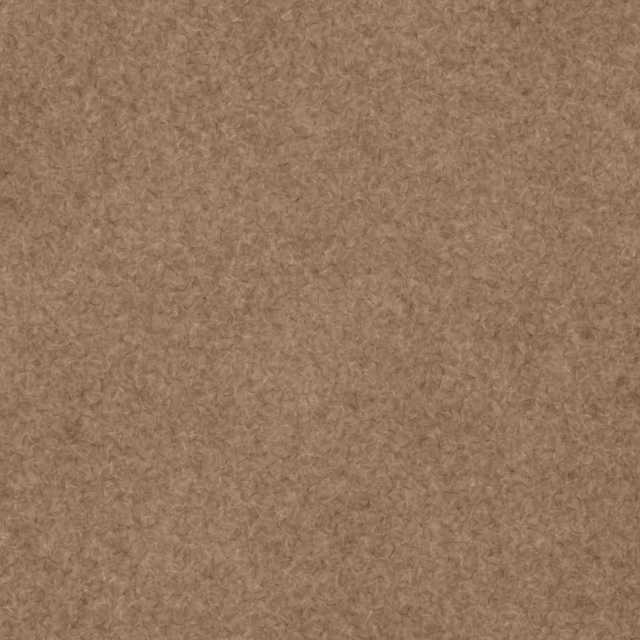
This texture is drawn by a Shadertoy shader. Its source:

```glsl
// Brown fibreboard: fine matted grain, short curled fibres and faint smudges.
#define BASE_COLOR vec3(0.571, 0.470, 0.359)
#define TONE_TINT vec3(1.0, 0.99, 0.95)
#define GRAIN_SCALE 215.0
#define GRAIN_AMOUNT 0.048
#define CLUMP_SCALE 62.0
#define CLUMP_AMOUNT 0.019
#define MOTTLE_SCALE 6.0
#define MOTTLE_AMOUNT 0.024
#define FIBRE_SCALE 52.0
#define FIBRE_WIDTH 0.0022
#define FIBRE_AMOUNT 0.046
#define SMUDGE_AMOUNT 0.040

// Integer hash giving two values from 0 to 1 per cell.
vec2 hash2(vec2 cell, int seed) {
    uvec2 v = uvec2(ivec2(cell) + 4096 + seed * 977);
    v = v * 1664525u + 1013904223u;
    v.x += v.y * 1664525u;
    v.y += v.x * 1664525u;
    v ^= v >> 16u;
    v.x += v.y * 1664525u;
    v.y += v.x * 1664525u;
    v ^= v >> 16u;
    return vec2(v >> 8u) / 16777216.0;
}

// Smooth value noise from -1 to 1.
float noise(vec2 p, int seed) {
    vec2 cell = floor(p), f = fract(p);
    f = f * f * (3.0 - 2.0 * f);
    float low = mix(hash2(cell, seed).x, hash2(cell + vec2(1, 0), seed).x, f.x);
    float high = mix(hash2(cell + vec2(0, 1), seed).x, hash2(cell + 1.0, seed).x, f.x);
    return 2.0 * mix(low, high, f.y) - 1.0;
}

float fbm(vec2 p, int seed) {
    float sum = 0.0, weight = 0.55;
    for (int i = 0; i < 4; i++) {
        sum += weight * noise(p, seed + i);
        p = mat2(0.8, 0.6, -0.6, 0.8) * p * 2.1;
        weight *= 0.6;
    }
    return sum;
}

// One bent stroke per cell, light or dark, in any direction.
float fibres(vec2 p, float scale, int seed) {
    vec2 q = p * scale, home = floor(q);
    float tone = 0.0;
    for (int y = -1; y <= 1; y++)
    for (int x = -1; x <= 1; x++) {
        vec2 cell = home + vec2(x, y);
        vec2 place = hash2(cell, seed), shape = hash2(cell, seed + 1);
        vec2 look = hash2(cell, seed + 2);
        float angle = 6.2832 * shape.x;
        vec2 along = vec2(cos(angle), sin(angle));
        vec2 d = q - cell - place;
        vec2 local = vec2(dot(d, along), dot(d, vec2(-along.y, along.x)));
        local.y += (shape.y - 0.5) * 2.2 * local.x * local.x;
        float halfLength = mix(0.2, 0.55, look.y);
        local.x = max(abs(local.x) - halfLength, 0.0);
        float stroke = 1.0 - smoothstep(0.1, 1.0, length(local) / (scale * FIBRE_WIDTH));
        tone += stroke * (look.x > 0.5 ? 1.0 : -1.0) * mix(0.5, 1.2, abs(2.0 * look.x - 1.0));
    }
    return tone;
}

void mainImage(out vec4 fragColor, in vec2 fragCoord) {
    vec2 p = fragCoord / iResolution.y;
    vec2 uv = fragCoord / iResolution.xy;

    // Matted grain, bent by a small warp so that no grid shows.
    vec2 warp = 0.004 * vec2(noise(p * 70.0, 11), noise(p * 70.0, 12));
    vec2 turned = mat2(0.8, 0.6, -0.6, 0.8) * (p + warp);
    float tone = GRAIN_AMOUNT * noise(turned * GRAIN_SCALE, 21);
    tone += 0.6 * GRAIN_AMOUNT * noise((p + warp) * GRAIN_SCALE * 0.56, 22);
    tone += CLUMP_AMOUNT * noise(turned * CLUMP_SCALE, 23);

    // Layers of curled fibres, finer with each pass.
    for (int i = 0; i < 3; i++)
        tone += FIBRE_AMOUNT * fibres(p + warp * 0.5, FIBRE_SCALE * (1.0 + 0.33 * float(i)), 31 + 5 * i);

    // Broad mottling and sparse dark smudges.
    tone += MOTTLE_AMOUNT * fbm(p * MOTTLE_SCALE, 51);
    float smudge = smoothstep(0.42, 0.95, fbm(p * 19.0 + warp * 40.0, 61));
    tone -= SMUDGE_AMOUNT * smudge;

    // Slight falloff of light toward the right and the lower corners.
    vec2 fromLight = uv - vec2(0.42, 0.58);
    tone += 0.006 - 0.040 * dot(fromLight, fromLight);

    fragColor = vec4(clamp(BASE_COLOR + tone * TONE_TINT, 0.0, 1.0), 1.0);
}
```
